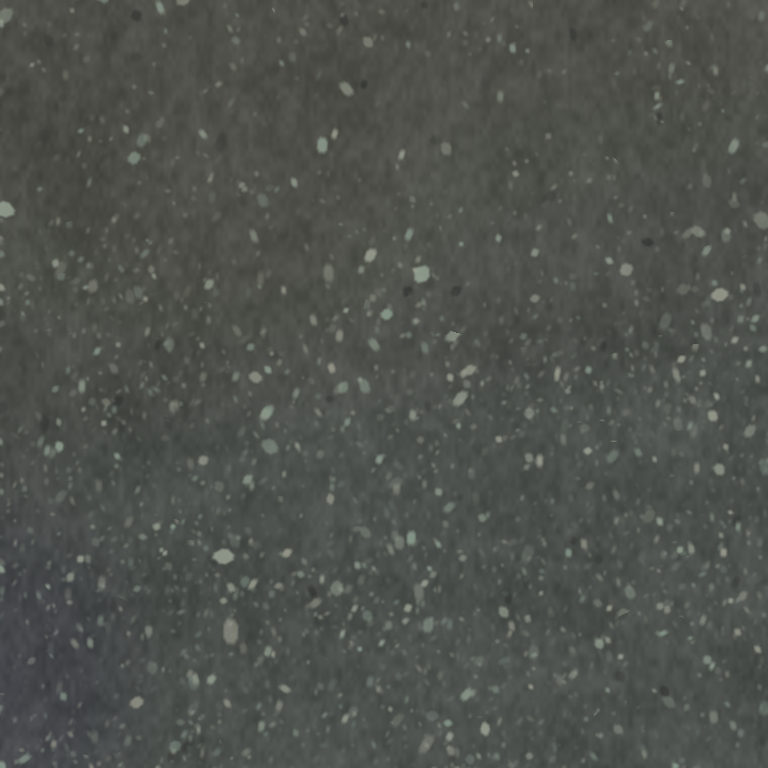
This texture is drawn by a Shadertoy shader. Its source:

```glsl
// Dark grey-green terrazzo: a softly mottled ground strewn with pale mineral chips.
// Jittered cells scatter blocky chips in several sizes, denser toward the bottom;
// value noise adds vertical grain, and broad gradients tint the ground.

const vec3 WARM_GROUND = vec3(0.308, 0.312, 0.287);
const vec3 COOL_GROUND = vec3(0.290, 0.309, 0.293);
const vec3 VIOLET_GROUND = vec3(0.268, 0.272, 0.298);
const vec3 CREAM_CHIP = vec3(0.64, 0.64, 0.58);
const vec3 MINT_CHIP = vec3(0.55, 0.63, 0.57);
const vec3 PIT_COLOR = vec3(0.19, 0.197, 0.188);

const float EDGE_BLUR = 0.0026;
const float GRAIN_AMOUNT = 0.034;
const float MOTTLE_AMOUNT = 0.046;
const float BLOTCH_AMOUNT = 0.026;
const float CLOUD_AMOUNT = 0.036;

vec3 hash3(vec2 p, float seed) {
    vec3 q = fract(vec3(p.xyx) * vec3(0.1031, 0.1030, 0.0973) + seed * 0.1373);
    q += dot(q, q.yxz + 33.33);
    return fract((q.xxy + q.yzz) * q.zyx);
}

float valueNoise(vec2 p, float seed) {
    vec2 cell = floor(p);
    vec2 f = fract(p);
    f = f * f * (3.0 - 2.0 * f);
    float a = hash3(cell, seed).x;
    float b = hash3(cell + vec2(1.0, 0.0), seed).x;
    float c = hash3(cell + vec2(0.0, 1.0), seed).x;
    float d = hash3(cell + vec2(1.0, 1.0), seed).x;
    return mix(mix(a, b, f.x), mix(c, d, f.x), f.y);
}

// Approximate distance to a rotated, skewed box with cut corners.
float chipDistance(vec2 p, vec2 halfSize, float angle, float skew) {
    float c = cos(angle), s = sin(angle);
    vec2 q = vec2(c * p.x + s * p.y, c * p.y - s * p.x);
    q.x += skew * q.y;
    vec2 n = abs(q) / halfSize;
    float outline = max(max(n.x, n.y), 0.66 * (n.x + n.y));
    return (outline - 1.0) * min(halfSize.x, halfSize.y);
}

// Returns opacity in x and a tint selector in y for one size of chip.
vec2 chipLayer(vec2 uv, float cells, float radius, float presence, float faintest, float seed) {
    vec2 home = floor(uv * cells);
    vec2 result = vec2(0.0);
    for (int y = -1; y <= 1; y++) {
        for (int x = -1; x <= 1; x++) {
            vec2 cell = home + vec2(x, y);
            vec3 place = hash3(cell, seed);
            vec3 form = hash3(cell, seed + 5.0);
            vec3 look = hash3(cell, seed + 11.0);
            if (place.z > presence) continue;
            vec2 center = (cell + place.xy) / cells;
            float size = radius * mix(0.7, 1.3, form.x);
            vec2 halfSize = size * vec2(0.85, mix(0.85, 1.6, form.y * form.y));
            float lean = form.z * 2.0 - 1.0;
            float angle = lean * abs(lean) * 0.8 - 0.12;
            float d = chipDistance(uv - center, halfSize, angle, 0.7 * (look.z - 0.5));
            float cover = smoothstep(EDGE_BLUR, -EDGE_BLUR, d);
            float opacity = cover * mix(faintest, 1.0, look.x * look.x);
            if (opacity > result.x) result = vec2(opacity, look.y);
        }
    }
    return result;
}

vec3 addChips(vec3 color, vec2 chip, float strength) {
    vec3 tint = mix(CREAM_CHIP, MINT_CHIP, chip.y);
    return mix(color, tint, chip.x * strength);
}

vec3 groundColor(vec2 uv) {
    float drift = valueNoise(uv * 3.0, 1.0) - 0.5;
    float coolness = smoothstep(0.8, 0.05, uv.y - 0.25 * uv.x + 0.3 * drift);
    vec3 color = mix(WARM_GROUND, COOL_GROUND, coolness);
    float corner = smoothstep(0.32, 0.0, length(uv * vec2(1.1, 0.9) - vec2(0.0, 0.1)));
    color = mix(color, VIOLET_GROUND, 0.85 * corner);
    color += 0.016 * (smoothstep(0.0, 0.8, uv.x) - 0.5);

    float grain = valueNoise(uv * vec2(190.0, 110.0), 2.0) - 0.5;
    float mottle = valueNoise(uv * vec2(95.0, 65.0), 3.0) - 0.5;
    float blotch = valueNoise(uv * vec2(34.0, 26.0), 8.0) - 0.5;
    float cloud = valueNoise(uv * 9.0, 4.0) - 0.5;
    return color + grain * GRAIN_AMOUNT + mottle * MOTTLE_AMOUNT
        + blotch * BLOTCH_AMOUNT + cloud * CLOUD_AMOUNT;
}

void mainImage(out vec4 fragColor, in vec2 fragCoord) {
    vec2 uv = fragCoord / iResolution.y;
    vec3 color = groundColor(uv);

    // Chips gather in loose clusters and thin out toward the top.
    float density = mix(1.1, 0.4, smoothstep(0.45, 0.85, uv.y));
    density *= 0.25 + 1.5 * valueNoise(uv * 8.0, 6.0);

    // Sparse dark pits.
    vec2 pit = chipLayer(uv, 26.0, 0.006, 0.1, 0.3, 20.0);
    color = mix(color, PIT_COLOR, 0.7 * pit.x);

    // Dust, small, medium and large chips.
    color = addChips(color, chipLayer(uv, 95.0, 0.0026, 0.24 * density, 0.1, 31.0), 0.5);
    color = addChips(color, chipLayer(uv, 60.0, 0.0040, 0.15 * density, 0.2, 47.0), 0.85);
    color = addChips(color, chipLayer(uv, 34.0, 0.0062, 0.11 * density, 0.3, 59.0), 0.85);
    color = addChips(color, chipLayer(uv, 14.0, 0.0100, 0.1, 0.5, 73.0), 0.9);

    fragColor = vec4(clamp(color, 0.0, 1.0), 1.0);
}
```
